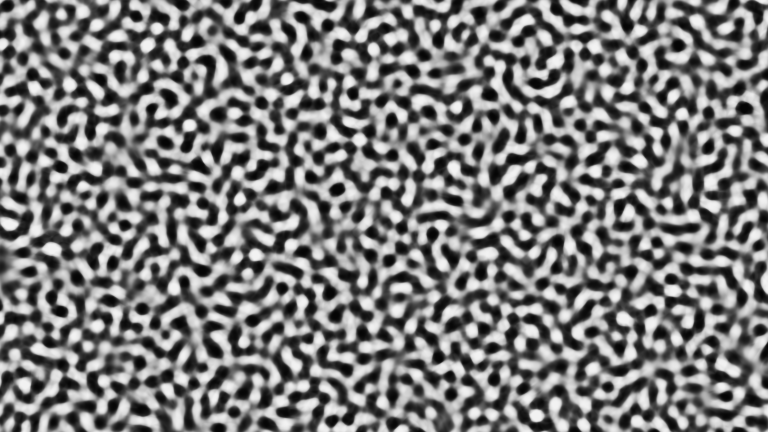
Give the GLSL for this pattern, as a WebGL 1 fragment shader.

```glsl
precision highp float;

uniform vec2 u_resolution;

const float PI = 3.14159265;
const float BANDS_PER_HEIGHT = 22.5;
const int WAVES = 42;
const int RING_SAMPLES = 8;
const vec3 DARK = vec3(0.02);
const vec3 LIGHT = vec3(0.95);

float hash(float n) {
  return fract(sin(n * 127.1 + 3.7) * 43758.5453);
}

vec2 direction(float angle) {
  return vec2(cos(angle), sin(angle));
}

// Plane waves of mixed lengths in all directions, with unit variance
float waveField(vec2 p, float spread) {
  float sum = 0.0;
  for (int i = 0; i < WAVES; i++) {
    float n = float(i);
    float frequency = 1.0 + spread * (hash(n + 51.0) - 0.5);
    float phase = 2.0 * PI * hash(n + 107.0);
    vec2 heading = direction(PI * (n + 0.3) / float(WAVES));
    sum += cos(2.0 * PI * frequency * dot(p, heading) + phase);
  }
  return sum * sqrt(2.0 / float(WAVES));
}

float saturate(float x, float softness) {
  return x * inversesqrt(softness + x * x);
}

float activity(vec2 p) {
  return saturate(waveField(p, 0.75), 0.6);
}

// Mean activity on a circle around p
float ringActivity(vec2 p, float radius) {
  float sum = 0.0;
  for (int i = 0; i < RING_SAMPLES; i++) {
    float angle = 2.0 * PI * float(i) / float(RING_SAMPLES);
    sum += activity(p + radius * direction(angle));
  }
  return sum / float(RING_SAMPLES);
}

// Local activation minus surrounding inhibition evens out the bands
float labyrinth(vec2 p, float inhibition) {
  return activity(p) - inhibition * ringActivity(p, 0.61);
}

void main() {
  vec2 p = gl_FragCoord.xy / u_resolution.y * BANDS_PER_HEIGHT;
  float tone = smoothstep(-1.85, 1.85, labyrinth(p, 1.5));
  gl_FragColor = vec4(mix(DARK, LIGHT, tone), 1.0);
}
```
